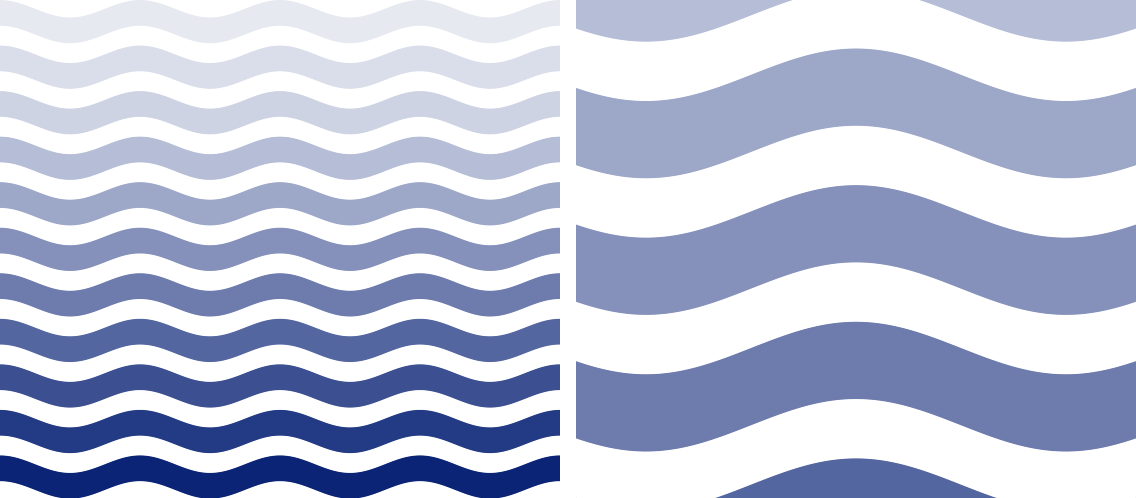
Left, the full canvas; right, a detail of the centre.
Reproduce this pattern procedurally as a Shadertoy shader.

```glsl
// Eleven stacked cosine waves, four periods wide, fading from navy up to pale blue on white.
// Each pixel finds its nearest wave by rounding, then takes the slope-corrected distance to it.

const float TAU = 6.2831853;
const float AMPLITUDE = 0.0625;

// Opacity by row from the top: a gentle ramp for the palest rows, then an even one.
float rowInk(float row) {
    return max(0.1 * row, 0.1 + 0.05 * row);
}

void mainImage(out vec4 fragColor, in vec2 fragCoord) {
    // One unit is one wavelength; y runs down from the top edge.
    float pixel = 4.0 / iResolution.x;
    vec2 p = vec2(fragCoord.x, iResolution.y - fragCoord.y) * pixel;

    // Straighten the waves, then pick the nearest row.
    float pitch = 0.3253;
    float height = p.y - 0.1545 + AMPLITUDE * cos(TAU * p.x);
    float row = clamp(round(height / pitch), 0.0, 10.0);

    // Distance to the band edge, corrected for the slope of the curve.
    float slope = TAU * AMPLITUDE * sin(TAU * p.x);
    float edge = (abs(height - row * pitch) - 0.092) / sqrt(1.0 + slope * slope);
    float band = 1.0 - smoothstep(-0.6 * pixel, 0.6 * pixel, edge);

    vec3 navy = vec3(0.043, 0.141, 0.463);
    fragColor = vec4(mix(vec3(1.0), navy, band * rowInk(row)), 1.0);
}
```
